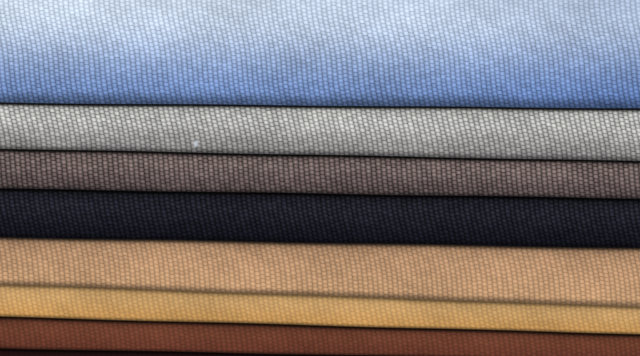
Write a WebGL 2 fragment shader that draws this texture.

```glsl
#version 300 es
precision highp float;

#define LAYERS 8
#define RIB_WIDTH 0.0142
#define STITCH_HEIGHT 0.0112
#define RIB_LEAN 0.16
#define SEAM_DEPTH 0.0075
#define ROLL_SHADE 0.62
#define MOTTLE 0.05
#define LINT_POS vec2(0.306, 0.596)

uniform vec2 u_resolution;
out vec4 outColor;

// Upper edge of each cloth: height at the left, drop towards the right
const vec2 EDGE[9] = vec2[9](
  vec2(1.03, 0.0), vec2(0.711, 0.016), vec2(0.582, 0.035),
  vec2(0.470, 0.028), vec2(0.334, 0.031), vec2(0.202, 0.064),
  vec2(0.110, 0.049), vec2(0.021, 0.035), vec2(-0.10, 0.0));

// Cloth colours on the lit crown and towards the lower fold
const vec3 LIT[8] = vec3[8](
  vec3(0.70, 0.76, 0.85), vec3(0.68, 0.68, 0.67), vec3(0.41, 0.36, 0.35),
  vec3(0.125, 0.125, 0.16), vec3(0.71, 0.56, 0.43), vec3(0.78, 0.62, 0.41),
  vec3(0.45, 0.26, 0.19), vec3(0.16, 0.08, 0.08));
const vec3 FOLD[8] = vec3[8](
  vec3(0.40, 0.50, 0.69), vec3(0.49, 0.48, 0.48), vec3(0.29, 0.25, 0.25),
  vec3(0.07, 0.07, 0.10), vec3(0.72, 0.57, 0.43), vec3(0.74, 0.56, 0.33),
  vec3(0.38, 0.21, 0.16), vec3(0.10, 0.05, 0.05));

// Weave contrast, seam darkness, softness of the shadow cast from above
const vec3 FINISH[8] = vec3[8](
  vec3(0.26, 0.0, 0.0), vec3(0.34, 0.95, 0.22), vec3(0.50, 0.95, 0.25),
  vec3(0.62, 0.85, 0.50), vec3(0.19, 0.65, 0.32), vec3(0.12, 0.40, 0.16),
  vec3(0.16, 0.80, 0.35), vec3(0.10, 0.70, 0.30));

float hash(vec2 p) {
  p = fract(p * vec2(0.1031, 0.1137));
  p += dot(p, p.yx + 33.33);
  return fract((p.x + p.y) * p.x * 97.0);
}

float edgeHeight(int i, float x) {
  return EDGE[i].x - EDGE[i].y * x + 0.0008 * sin(x * 17.0 + float(i) * 2.3);
}

// Staggered rounded stitches, each with its own brightness
float weave(vec2 p, float seed) {
  vec2 cell = vec2(p.x + RIB_LEAN * p.y, p.y) / vec2(RIB_WIDTH, STITCH_HEIGHT);
  cell.x += 0.18 * sin(p.y * 31.0 + seed) + 0.2 * sin(p.x * 9.0 + seed);
  float column = floor(cell.x);
  cell.y += 0.5 * mod(column, 2.0) + 0.3 * hash(vec2(column, seed));
  vec2 local = fract(cell) - 0.5;
  float bump = 1.0 - smoothstep(0.1, 0.65, length(local * vec2(1.05, 0.85)));
  float tone = hash(floor(cell) + seed * 17.0 + 200.0);
  return (bump - 0.42) * 1.25 + (tone - 0.5) * 0.45;
}

// Broad uneven tone of the cloth
float mottle(vec2 p) {
  return sin(p.x * 7.0 + p.y * 13.0) * 0.5
       + sin(p.x * 19.0 - p.y * 23.0 + 1.7) * 0.3
       + sin(p.x * 43.0 + p.y * 61.0 + 0.6) * 0.2;
}

vec3 cloth(int i, vec2 uv, vec2 p) {
  float top = edgeHeight(i, uv.x);
  float bottom = edgeHeight(i + 1, uv.x);
  float depth = max(top - uv.y, 0.0);
  float rise = clamp((uv.y - bottom) / (top - bottom), 0.0, 1.0);
  vec3 finish = FINISH[i];
  float seed = float(i) * 3.7;

  vec3 colour = mix(FOLD[i], LIT[i], smoothstep(0.0, 0.75, rise));
  if (i == 0) {
    // Window light fading from the upper left across the top cloth
    float glow = smoothstep(0.35, 1.0, rise) * (1.0 - 0.75 * uv.x);
    colour += vec3(0.09, 0.08, 0.05) * glow;
    colour -= vec3(0.05, 0.045, 0.03) * smoothstep(0.6, 1.0, uv.x);
  }

  // Rolled lower edge, then the soft and hard shadows below the next fold
  colour *= mix(ROLL_SHADE, 1.0, smoothstep(0.0, 0.13, rise));
  colour *= 1.0 - finish.z * exp(-depth / 0.018);
  colour *= 1.0 - finish.y * exp(-pow(depth / SEAM_DEPTH, 2.0));

  float thread = weave(vec2(p.x, uv.y - bottom), seed);
  float contrast = finish.x;
  if (i == 0) contrast *= mix(1.15, 0.5, rise);
  colour *= 1.0 + contrast * thread + MOTTLE * mottle(p + seed);
  return colour;
}

void main() {
  vec2 uv = gl_FragCoord.xy / u_resolution;
  vec2 p = vec2(uv.x * u_resolution.x / u_resolution.y, uv.y);
  float soften = 0.8 / u_resolution.y + 0.0008;

  // Stack the cloths from top to bottom
  vec3 colour = vec3(0.0);
  for (int i = 0; i < LAYERS; i++) {
    float cover = smoothstep(-soften, soften, edgeHeight(i, uv.x) - uv.y);
    if (cover > 0.0) colour = mix(colour, cloth(i, uv, p), cover);
  }

  // Small fleck of lint
  vec2 lint = (uv - LINT_POS) * vec2(u_resolution.x / u_resolution.y, 1.0);
  float fleck = 1.0 - smoothstep(0.003, 0.010, length(lint * vec2(1.2, 0.8)));
  colour = mix(colour, vec3(0.80, 0.84, 0.89), 0.8 * fleck);

  outColor = vec4(clamp(colour, 0.0, 1.0), 1.0);
}
```
